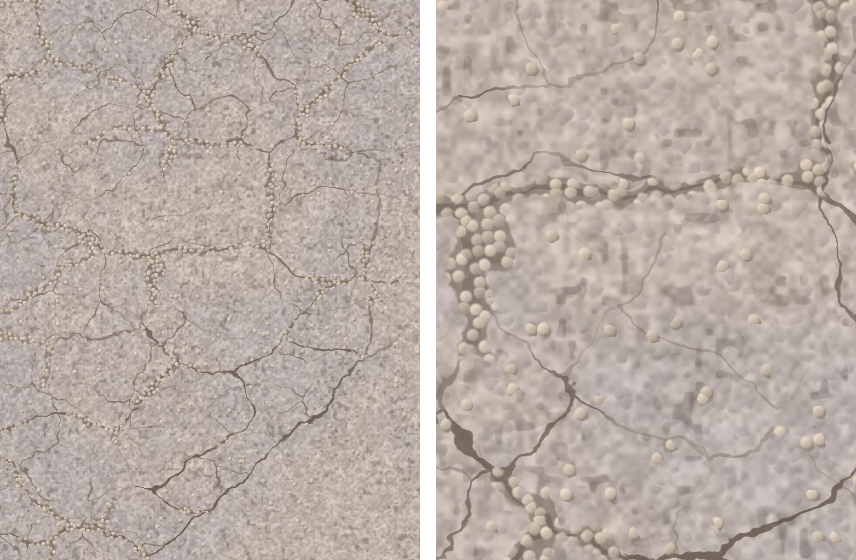
Left, the full canvas; right, a detail of the centre.
Write a WebGL 1 fragment shader that draws this texture.

```glsl
precision highp float;
// Sunlit, weathered asphalt with a net of cracks and crumbled gravel along them.
uniform vec2 u_resolution;

#define MAIN_SCALE 4.2
#define NET_SCALE 9.5
#define MAIN_WIDTH 0.0024
#define NET_WIDTH 0.0014
#define RUBBLE_WIDTH 0.011
#define CHIP_SCALE 78.0
#define PEBBLE_SCALE 92.0
#define GRAIN 0.13
#define WARM vec3(0.765, 0.708, 0.668)
#define COOL vec3(0.725, 0.685, 0.672)
#define CRACK vec3(0.37, 0.32, 0.28)
#define GRAVEL vec3(0.80, 0.74, 0.675)

const vec2 LIGHT = vec2(-0.6, 0.8);

vec2 hash2(vec2 p) {
  vec3 q = fract(p.xyx * vec3(0.1031, 0.1030, 0.0973));
  q += dot(q, q.yzx + 33.33);
  return fract((q.xx + q.yz) * q.zy);
}

float noise(vec2 p) {
  vec2 i = floor(p), f = fract(p);
  f = f * f * (3.0 - 2.0 * f);
  float low = mix(hash2(i).x, hash2(i + vec2(1, 0)).x, f.x);
  float high = mix(hash2(i + vec2(0, 1)).x, hash2(i + vec2(1, 1)).x, f.x);
  return mix(low, high, f.y);
}

float fbm(vec2 p) {
  float sum = 0.0, amp = 0.5;
  for (int k = 0; k < 4; k++) {
    sum += amp * noise(p);
    p = p * 2.03 + 17.1;
    amp *= 0.5;
  }
  return sum / 0.9375;
}

// Offset from the nearest scattered stone (xy) and its random id (z).
vec3 stone(vec2 p) {
  vec2 i = floor(p), f = fract(p);
  vec3 found = vec3(2.0, 2.0, 0.0);
  for (int y = -1; y <= 1; y++)
  for (int x = -1; x <= 1; x++) {
    vec2 g = vec2(float(x), float(y));
    vec2 h = hash2(i + g);
    vec2 r = f - g - 0.1 - 0.8 * h;
    if (dot(r, r) < dot(found.xy, found.xy)) found = vec3(r, fract(h.x * 7.3 + h.y * 5.1));
  }
  return found;
}

// Distance to the closest cell border (x) and a random id of that border (y).
vec2 cellBorder(vec2 p) {
  vec2 i = floor(p), f = fract(p), home = vec2(0.0), nearest = vec2(4.0);
  for (int y = -1; y <= 1; y++)
  for (int x = -1; x <= 1; x++) {
    vec2 g = vec2(float(x), float(y));
    vec2 r = g + hash2(i + g) - f;
    if (dot(r, r) < dot(nearest, nearest)) { nearest = r; home = g; }
  }
  vec2 border = vec2(4.0, 0.0);
  for (int y = -2; y <= 2; y++)
  for (int x = -2; x <= 2; x++) {
    vec2 g = home + vec2(float(x), float(y));
    vec2 r = g + hash2(i + g) - f, gap = r - nearest;
    if (dot(gap, gap) > 0.0001) {
      float d = dot(0.5 * (nearest + r), normalize(gap));
      if (d < border.x) border = vec2(d, hash2(2.0 * i + home + g + 0.37).x);
    }
  }
  return border;
}

float line(float d, float width, float px) {
  return 1.0 - smoothstep(width - px, width + px, d);
}

void main() {
  vec2 p = gl_FragCoord.xy / u_resolution.x;
  float px = 0.8 / u_resolution.x;

  // Weathered ground: broad tint and fine grain
  float tint = fbm(p * 5.0 + 3.0) + 0.25 * (p.x - 0.5);
  vec3 color = mix(COOL, WARM, smoothstep(0.3, 0.65, tint));
  float grain = noise(p * 190.0) - 0.5 + 0.8 * (noise(p * 105.0 + 40.0) - 0.5);
  color += GRAIN * grain + 0.07 * (fbm(p * 24.0) - 0.5);

  // Embedded chips: greyish faces with a shaded lower rim
  vec3 chip = stone(p * CHIP_SCALE + 0.5 * noise(p * 150.0));
  float chipSize = 0.2 + 0.25 * fract(chip.z * 9.7);
  float face = (1.0 - smoothstep(chipSize - 0.12, chipSize + 0.12, length(chip.xy))) * step(0.4, chip.z);
  color = mix(color, COOL - 0.10 * (chip.z - 0.3), 0.65 * face);
  color += 0.13 * face * dot(chip.xy, LIGHT);
  float pit = smoothstep(0.62, 0.8, noise(p * 120.0 + 9.0)) * smoothstep(0.4, 0.6, noise(p * 32.0));
  color -= 0.10 * pit;

  // Jagged coordinates for the cracks
  vec2 bend = vec2(fbm(p * 7.0), fbm(p * 7.0 + 31.0)) - 0.5;
  vec2 jag = vec2(fbm(p * 38.0 + 5.0), fbm(p * 38.0 + 63.0)) - 0.5;
  vec2 q = p + 0.09 * bend + 0.022 * jag;
  float side = dot(q - vec2(0.36, 0.0), vec2(0.66, -0.75));
  float broken = (1.0 - smoothstep(-0.01, 0.015, side)) * (1.0 - 0.7 * smoothstep(0.82, 1.0, p.x));
  float rough = noise(p * 45.0 + 12.0);
  float upper = smoothstep(0.3, 0.75, p.y);

  // Crack distances: main breaks, finer net, rim of the broken area
  vec2 mainEdge = cellBorder(q * vec2(0.85, 1.1) * MAIN_SCALE + 2.7);
  vec2 netEdge = cellBorder(q * NET_SCALE + 11.0);
  float mainDist = mainEdge.x / MAIN_SCALE;
  float netDist = netEdge.x / NET_SCALE;
  float rim = line(abs(side), 0.003 * (0.4 + rough), px) * (1.0 - smoothstep(0.4, 0.6, p.y));
  float mainLine = line(mainDist, MAIN_WIDTH * (0.3 + 1.3 * rough), px) * smoothstep(0.02, 0.3, mainEdge.y);
  float netLine = line(netDist, NET_WIDTH * (0.4 + 1.1 * rough), px) * smoothstep(0.1, 0.55, netEdge.y);
  netLine *= 0.4 + 0.6 * smoothstep(0.3, 0.6, noise(p * 14.0));

  // Dusty shoulders, then dark gaps
  float dust = (1.0 - smoothstep(0.0, 0.018, min(mainDist, netDist + 0.006))) * broken;
  color = mix(color, WARM + GRAIN * grain, 0.35 * dust);
  float dark = max(broken * max(mainLine * (0.85 - 0.2 * upper), netLine * 0.68), rim * 0.85);
  color = mix(color, CRACK, dark);

  // Loose gravel crumbled along the main breaks, plus a few strays
  vec3 pebble = stone(p * PEBBLE_SCALE + 20.0);
  float radius = length(pebble.xy);
  float heap = smoothstep(0.38, 0.65, noise(p * 9.0 + 50.0) + 0.12 * upper) * broken;
  float spread = RUBBLE_WIDTH * heap * (0.4 + rough);
  float inHeap = (1.0 - smoothstep(spread - 0.003, spread + 0.001, mainDist)) * smoothstep(0.1, 0.4, heap);
  float stray = step(0.975 - 0.02 * upper, pebble.z);
  float body = 1.0 - smoothstep(0.3, 0.55, radius);
  vec3 pebbleColor = GRAVEL * (0.88 + 0.2 * fract(pebble.z * 13.0)) + 0.28 * dot(pebble.xy, LIGHT);
  float shade = 1.0 - smoothstep(0.25, 0.6, length(pebble.xy + 0.28 * LIGHT));
  color = mix(color, CRACK + 0.12, 0.65 * max(inHeap * (1.0 - body), stray * shade));
  color = mix(color, pebbleColor, 0.9 * body * max(inHeap, stray));

  gl_FragColor = vec4(clamp(color, 0.0, 1.0), 1.0);
}
```
